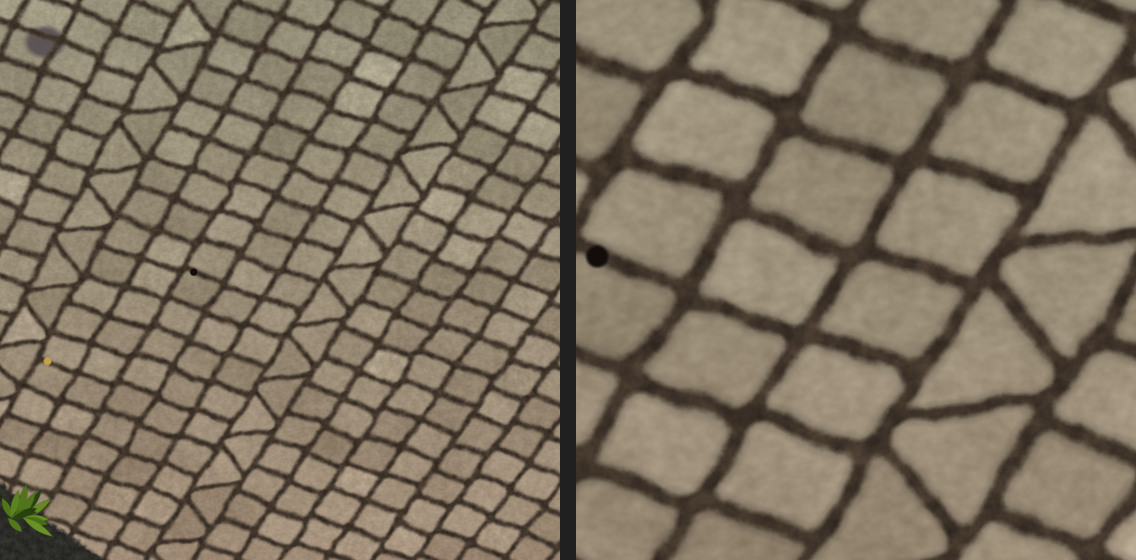
Left, the full canvas; right, a detail of the centre.
Write a WebGL 1 fragment shader that draws this texture.

```glsl
precision highp float;
// Weathered tan cobblestones in slanted columns, with two wedge-stone seams and a leafy corner.
uniform vec2 u_resolution;

float hash(vec2 p) {
  return fract(sin(dot(p, vec2(127.1, 311.7))) * 43758.545);
}

vec2 gradient(vec2 cell) {
  float angle = 6.2832 * hash(cell);
  return vec2(cos(angle), sin(angle));
}

// Gradient noise, roughly -0.7 to 0.7
float noise(vec2 p) {
  vec2 i = floor(p), f = fract(p);
  vec2 s = f * f * f * (f * (f * 6.0 - 15.0) + 10.0);
  float low = mix(dot(gradient(i), f),
                  dot(gradient(i + vec2(1, 0)), f - vec2(1, 0)), s.x);
  float high = mix(dot(gradient(i + vec2(0, 1)), f - vec2(0, 1)),
                   dot(gradient(i + vec2(1, 1)), f - vec2(1, 1)), s.x);
  return mix(low, high, s.y);
}

float fbm(vec2 p) {
  float sum = 0.0, amp = 1.0;
  for (int i = 0; i < 4; i++) {
    sum += amp * noise(p);
    p = p * 2.03 + 7.1;
    amp *= 0.55;
  }
  return sum;
}

// Inner edge distance in x, cell id in yz
vec3 cobbles(vec2 p) {
  p += 0.007 * vec2(noise(p * 13.0), noise(p * 13.0 + 40.0));
  p += 0.003 * vec2(noise(p * 45.0 + 9.0), noise(p * 45.0 + 70.0));

  // Columns fan out slightly towards the top; 0 and 6 are the seams
  float h = p.y - 0.5;
  float u = 6.0 * (p.x - 0.10 - 0.55 * h) / (0.518 + 0.08 * h);
  float column = floor(u + 0.5);
  float across = u - column;
  bool seam = column == 0.0 || column == 6.0;

  // Seam joints tilt alternately, giving wedges that point left and right
  float wedge = seam ? 0.72 : 0.0;
  float v = p.y * (21.5 - 2.0 * p.y) + 0.5 * across;
  v += 0.5 * column + 0.35 * hash(vec2(column, 3.0)) - wedge * across;
  float m = mod(v, 2.0);
  float split = 1.0 - 2.0 * wedge * across;
  float odd = step(split, m);
  float along = mix(min(m, split - m), min(m - split, 2.0 - m), odd);

  // Rounded corners
  vec2 edge = vec2((0.5 - abs(across)) / 13.3, along / 17.5);
  vec2 corner = max(0.013 - edge, 0.0);
  float d = min(min(edge.x, edge.y), 0.013 - length(corner));
  return vec3(d, column, 2.0 * floor(v / 2.0) + odd);
}

// Fan of pointed leaves; returns coverage and shade
vec2 leaves(vec2 p, float px) {
  vec2 result = vec2(0.0);
  for (int i = 0; i < 14; i++) {
    float k = float(i);
    float angle = 1.75 - 0.2 * k + 0.3 * hash(vec2(k, 5.0));
    vec2 axis = vec2(cos(angle), sin(angle));
    vec2 q = p - vec2(0.012 + 0.035 * hash(vec2(k, 1.0)), 0.075);
    float t = dot(q, axis) / (0.035 + 0.03 * hash(vec2(k, 2.0)));
    float width = 0.026 * t * (1.0 - t);
    float side = abs(dot(q, vec2(-axis.y, axis.x)));
    float cover = smoothstep(px, -px, side - width) * step(0.0, t) * step(t, 1.0);
    result = mix(result, vec2(1.0, hash(vec2(k, 8.0))), cover);
  }
  return result;
}

void main() {
  vec2 p = gl_FragCoord.xy / u_resolution;
  float px = 1.0 / min(u_resolution.x, u_resolution.y);
  vec3 stone = cobbles(p);
  float d = stone.x;
  float tint = hash(stone.yz);
  float grain = fbm(p * 75.0);

  // Stone faces: individual tone, scuffs, slanted scratches and grain
  float tone = 0.46 + 0.34 * (tint - 0.5) + 0.22 * fbm(p * 7.0) + 0.20 * grain;
  tone += 0.14 * noise(mat2(130, 45, -70, 190) * p);
  float worn = step(0.86, hash(stone.yz + 17.0));
  tone += worn * (0.14 + 0.35 * max(fbm(p * 50.0 + 3.0), 0.0));
  vec3 face = mix(vec3(0.49, 0.44, 0.36), vec3(0.72, 0.67, 0.58), tone);
  face += vec3(0.02, -0.008, -0.005) * (0.5 - p.y) * 2.0;
  face *= 0.84 + 0.16 * smoothstep(0.004, 0.011, d);

  // One grey-violet stone near the upper left
  float patch = length((p - vec2(0.08, 0.925)) * vec2(1.0, 1.25));
  face = mix(face, vec3(0.34, 0.31, 0.32), 0.9 * smoothstep(0.042, 0.026, patch));

  // Earthy joints
  vec3 joint = vec3(0.25, 0.205, 0.165) * (1.0 + 0.35 * grain);
  float cover = smoothstep(0.0022 - px, 0.0062 + px, d + 0.0012 * grain);
  vec3 color = mix(joint, face, cover);

  // A small pit and a fallen yellow petal
  float pit = length(p - vec2(0.346, 0.514));
  color = mix(color, vec3(0.07, 0.05, 0.04), smoothstep(0.008, 0.005, pit));
  float petal = length(p - vec2(0.085, 0.355));
  color = mix(color, vec3(0.78, 0.63, 0.28), smoothstep(0.009, 0.005, petal));

  // Dark verge with leaves in the lower left corner
  float verge = p.y - 0.135 + 0.72 * p.x + 0.012 * fbm(p * 28.0);
  vec3 soil = vec3(0.17, 0.17, 0.155) * (1.0 + 0.4 * grain);
  color = mix(color, soil, smoothstep(0.006, -0.006, verge));
  vec2 leaf = leaves(p, px);
  vec3 green = mix(vec3(0.13, 0.23, 0.06), vec3(0.42, 0.58, 0.14), leaf.y);
  color = mix(color, green, leaf.x);

  gl_FragColor = vec4(color, 1.0);
}
```
